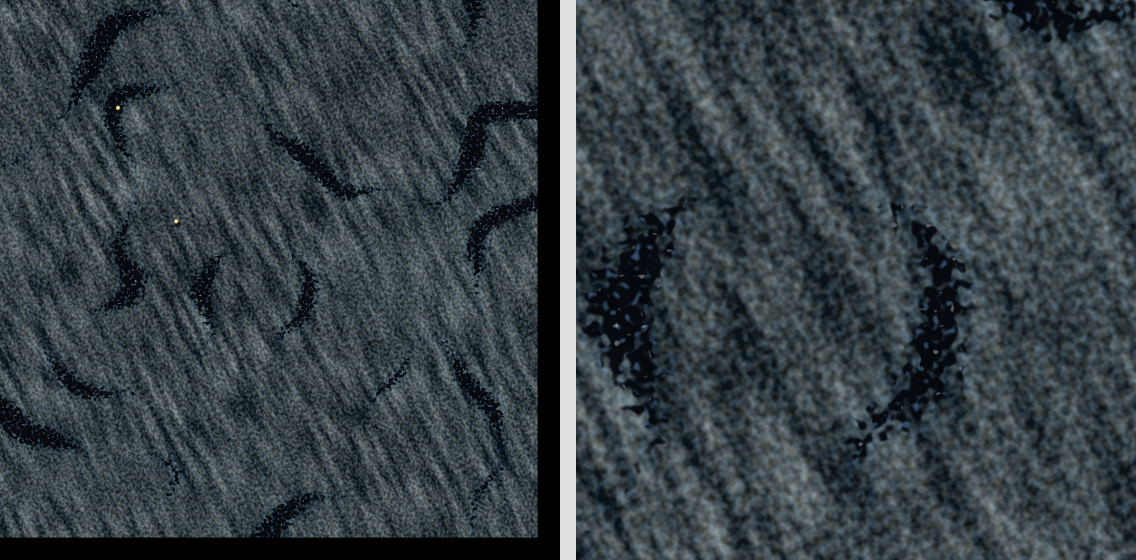
Left, the full canvas; right, a detail of the centre.
Write a Shadertoy shader that draws this texture.

```glsl
// Slate-grey rippled ground crossed by broken, speckled dark veins, with a black margin.
#define MARGIN 0.04          // black strip at the right and bottom
#define STREAK_ANGLE 1.11    // slope of the ripples, radians
#define RIPPLE_SCALE 62.0    // ripples across the canvas
#define RIPPLE_DEPTH 0.21
#define GRAIN_SCALE 200.0
#define GRAIN_DEPTH 0.22
#define VEIN_SCALE vec2(3.2, 4.6)
#define VEIN_WIDTH 0.022     // largest half width
#define GROUND_TONE 0.228
#define VEIN_DARK vec3(0.012, 0.025, 0.042)
#define VEIN_BLUE vec3(0.20, 0.30, 0.41)
#define GLINT_COLOR vec3(1.0, 0.86, 0.58)

float hash(vec2 cell) {
    uvec2 q = uvec2(ivec2(cell)) * uvec2(1597334673u, 3812015801u);
    uint n = (q.x ^ q.y) * 1597334673u;
    n = (n ^ (n >> 15)) * 2246822519u;
    return float((n ^ (n >> 13)) >> 8) / 16777216.0;
}

float cornerSlope(vec2 cell, vec2 offset) {
    float angle = 6.28319 * hash(cell);
    return dot(vec2(cos(angle), sin(angle)), offset);
}

// Gradient noise, roughly -0.7 to 0.7
float noise(vec2 p) {
    vec2 cell = floor(p), f = p - cell;
    vec2 u = f * f * f * (f * (f * 6.0 - 15.0) + 10.0);
    vec2 e = vec2(1.0, 0.0);
    float low = mix(cornerSlope(cell, f), cornerSlope(cell + e, f - e), u.x);
    float high = mix(cornerSlope(cell + e.yx, f - e.yx),
                     cornerSlope(cell + e.xx, f - e.xx), u.x);
    return mix(low, high, u.y);
}

// Veins follow the zero contour of this field
float veinField(vec2 p) {
    vec2 bend = vec2(noise(p * 9.0 + 31.0), noise(p * 9.0 + 67.0));
    return noise((p + 0.035 * bend) * VEIN_SCALE + vec2(13.3, 7.6));
}

float veinDistance(vec2 p) {
    vec2 e = vec2(0.003, 0.0);
    float f = veinField(p);
    vec2 slope = vec2(veinField(p + e), veinField(p + e.yx)) - f;
    return abs(f) / max(length(slope) / e.x, 1.5);
}

// Long slanted ridges; s.x runs across them, s.y along them
float ripples(vec2 s) {
    s.x += 0.012 * noise(s * vec2(6.0, 4.0) + 5.0);
    float broad = noise(s * vec2(RIPPLE_SCALE, 11.0) + 40.0);
    float fine = noise(s * vec2(RIPPLE_SCALE * 1.8, 26.0) + 90.0);
    float strength = 1.0 + 0.8 * noise(s * 5.0 + 21.0);
    return strength * (broad + 0.45 * fine);
}

void mainImage(out vec4 fragColor, in vec2 fragCoord) {
    vec2 p = fragCoord / iResolution.xy;
    vec2 pixel = 1.0 / iResolution.xy;
    vec2 along = vec2(cos(STREAK_ANGLE), -sin(STREAK_ANGLE));
    vec2 s = vec2(dot(p, vec2(-along.y, along.x)), dot(p, along));

    // Ground: relief plus sandy grain
    float ridge = ripples(s);
    float grain = noise(s * vec2(GRAIN_SCALE, GRAIN_SCALE * 0.8) + 11.0)
                + 0.45 * noise(s * GRAIN_SCALE * 1.7 + 73.0);
    float tone = GROUND_TONE + RIPPLE_DEPTH * ridge + GRAIN_DEPTH * grain
               + 0.04 * noise(p * 3.0 + 50.0);
    tone = max(tone, 0.05);
    vec3 color = tone * vec3(1.0, 1.10, 1.17) + vec3(0.0, 0.019, 0.022);

    // Warm crests, cool hollows and faint coloured grain
    float warmth = 0.025 * ridge + 0.04 * noise(p * GRAIN_SCALE * 0.8 + 17.0);
    color += warmth * vec3(1.0, 0.1, -1.0);

    // Veins: width swells and vanishes, edges break into dots
    float swell = noise(p * 4.3 + vec2(61.7, 22.4));
    float width = clamp(0.055 * swell - 0.002, -0.03, VEIN_WIDTH);
    float stipple = noise(p * GRAIN_SCALE * 0.75 + 29.0);
    float edge = veinDistance(p) - width;
    float vein = smoothstep(0.006, -0.003, edge + 0.022 * stipple);
    float halo = smoothstep(0.025, -0.005, edge);
    color *= mix(vec3(1.0), vec3(0.84, 0.93, 1.0), halo);
    float speck = smoothstep(0.12, 0.55, noise(p * GRAIN_SCALE * 0.9 + 83.0));
    float pale = smoothstep(0.38, 0.55, noise(p * GRAIN_SCALE + 140.0));
    vec3 veinColor = mix(VEIN_DARK, VEIN_BLUE, speck) + 0.35 * pale;
    color = mix(color, veinColor, 0.94 * vein);

    // Two tiny bright glints, each with a dark foot
    for (int i = 0; i < 2; i++) {
        float id = float(i);
        vec2 center = 0.1 + 0.8 * vec2(hash(vec2(id, 3.0)), hash(vec2(id, 8.0)));
        vec2 d = p - center;
        color *= 1.0 - 0.8 * smoothstep(0.008, 0.002, length(d - vec2(0.004, -0.005)));
        color = mix(color, GLINT_COLOR, smoothstep(0.005, 0.002, length(d)));
    }

    // Black margin
    vec2 inside = smoothstep(-pixel, pixel, vec2(1.0 - MARGIN - p.x, p.y - MARGIN));
    fragColor = vec4(clamp(color, 0.0, 1.0) * inside.x * inside.y, 1.0);
}
```
